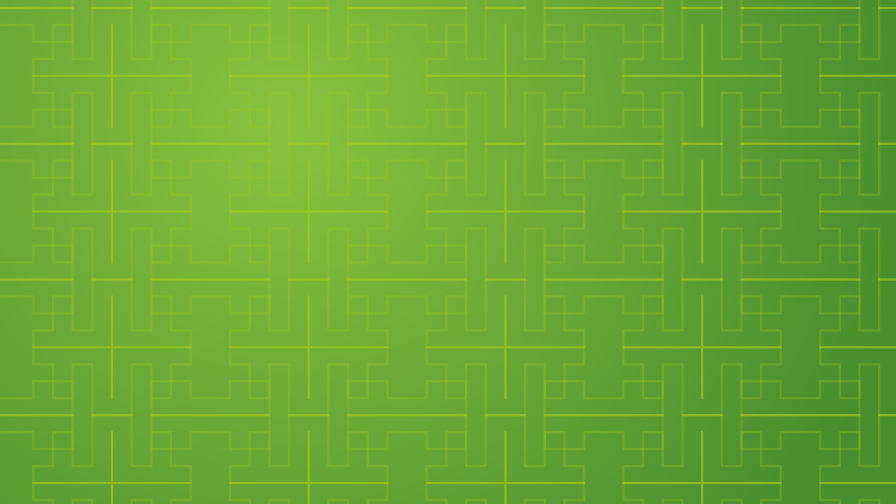
Reproduce this pattern procedurally as a WebGL 1 fragment shader.

```glsl
precision highp float;
// Green lattice of interlocking crosses and spools over a soft radial glow.

uniform vec2 u_resolution;

#define GRID_UNIT vec2(0.03903, 0.03366)
#define CROSS_CENTER vec2(0.2222, 0.8495)
#define GLOW_CENTER vec2(0.565, 0.755)
#define GLOW_RADIUS 1.27
#define GLOW_COLOR vec3(0.535, 0.762, 0.242)
#define EDGE_COLOR vec3(0.285, 0.553, 0.174)
#define LINE_COLOR vec3(0.62, 0.79, 0.12)
#define SPINE_WIDTH 0.0043
#define OUTLINE_WIDTH 0.0046
#define SPINE_ALPHA 0.72
#define OUTLINE_ALPHA 0.27

// Distance to an axis-aligned segment given in grid units.
float segment(vec2 p, float x0, float y0, float x1, float y1) {
  vec2 nearest = clamp(p, vec2(x0, y0), vec2(x1, y1));
  return length((p - nearest) * GRID_UNIT);
}

// Bright center lines of the crosses and the bars between them.
float spines(vec2 p) {
  float d = segment(p, 0.0, 0.0, 4.0, 0.0);
  d = min(d, segment(p, 0.0, 0.0, 0.0, 3.0));
  d = min(d, segment(p, 0.0, 4.0, 1.0, 4.0));
  return min(d, segment(p, 2.0, 4.0, 5.0, 4.0));
}

// Stepped outline around each cross, with its slots.
float crossOutline(vec2 p) {
  float d = segment(p, 4.0, 0.0, 4.0, 1.0);
  d = min(d, segment(p, 3.0, 1.0, 4.0, 1.0));
  d = min(d, segment(p, 3.0, 1.0, 3.0, 3.0));
  d = min(d, segment(p, 2.0, 3.0, 3.0, 3.0));
  d = min(d, segment(p, 2.0, 1.0, 2.0, 3.0));
  d = min(d, segment(p, 1.0, 1.0, 2.0, 1.0));
  return min(d, segment(p, 1.0, 1.0, 1.0, 4.0));
}

// Stepped outline around each bar between the crosses.
float spoolOutline(vec2 p) {
  float d = segment(p, 4.0, 3.0, 5.0, 3.0);
  d = min(d, segment(p, 4.0, 2.0, 4.0, 3.0));
  d = min(d, segment(p, 2.0, 2.0, 4.0, 2.0));
  return min(d, segment(p, 2.0, 2.0, 2.0, 4.0));
}

// Antialiased coverage of a stroke.
float stroke(float d, float width) {
  return clamp(0.5 + (0.5 * width - d) * u_resolution.y, 0.0, 1.0);
}

void main() {
  vec2 uv = gl_FragCoord.xy / u_resolution.y;

  // Mirror every 10 by 8 unit cell into one quadrant.
  vec2 halfCell = vec2(5.0, 4.0);
  vec2 grid = (uv - CROSS_CENTER) / GRID_UNIT;
  vec2 p = abs(mod(grid + halfCell, 2.0 * halfCell) - halfCell);

  float falloff = clamp(distance(uv, GLOW_CENTER) / GLOW_RADIUS, 0.0, 1.0);
  vec3 color = mix(GLOW_COLOR, EDGE_COLOR, falloff);

  // Overlapping translucent outlines, then the bright spines.
  color = mix(color, LINE_COLOR, OUTLINE_ALPHA * stroke(crossOutline(p), OUTLINE_WIDTH));
  color = mix(color, LINE_COLOR, OUTLINE_ALPHA * stroke(spoolOutline(p), OUTLINE_WIDTH));
  color = mix(color, LINE_COLOR, SPINE_ALPHA * stroke(spines(p), SPINE_WIDTH));

  gl_FragColor = vec4(color, 1.0);
}
```
